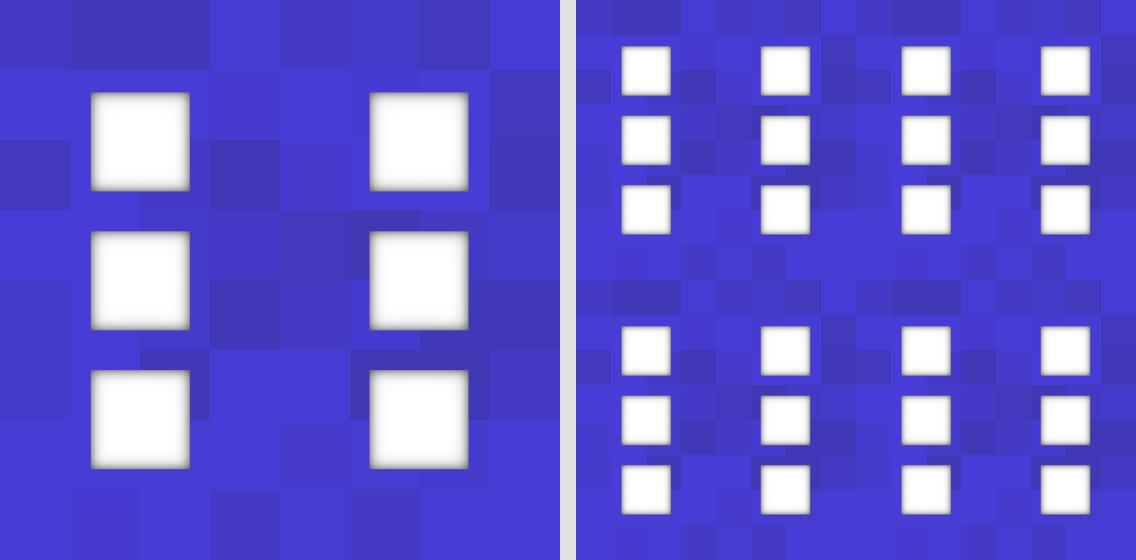
Left: one tile. Right: repeated 2 by 2.
This pattern is drawn by a three.js fragment shader. Its source:

```glsl
// Two columns of three white square windows, each with a soft inner shadow,
// set in an 8 by 8 patchwork of blue tiles. Tile tones come from a wrapped
// sine hash; the shadow is a square opening blurred by a soft step.

varying vec2 vUv;

float hash(vec2 p) {
  return fract(sin(dot(p, vec2(127.1, 311.7))) * 43758.5453);
}

// Shade of one tile, 0 bright to 1 dark, with the grid wrapping at 8
float tileShade(vec2 cell) {
  float h = hash(mod(cell, 8.0) + 3.0);
  return h * h;
}

// Patchwork with tile borders smoothed over one pixel
float patchwork(vec2 uv) {
  vec2 p = uv * 8.0 - 0.5;
  vec2 cell = floor(p);
  vec2 blend = clamp((fract(p) - 0.5) / fwidth(uv * 8.0) + 0.5, 0.0, 1.0);
  float low = mix(tileShade(cell), tileShade(cell + vec2(1.0, 0.0)), blend.x);
  float high = mix(tileShade(cell + vec2(0.0, 1.0)), tileShade(cell + 1.0), blend.x);
  return mix(low, high, blend.y);
}

void main() {
  // Blue wall
  vec3 color = mix(vec3(0.282, 0.237, 0.845), vec3(0.250, 0.218, 0.695), patchwork(vUv));

  // Nearest window, as depth inside its four sides
  vec2 first = vec2(0.2506, 0.2506);
  vec2 spacing = vec2(0.4976, 0.248);
  vec2 id = clamp(floor((vUv - first) / spacing + 0.5), vec2(0.0), vec2(1.0, 2.0));
  vec2 offset = abs(vUv - first - id * spacing);
  vec2 depth = 0.0884 - offset;

  // Inner shadow, strongest in the corners
  vec2 open = 1.0 / (1.0 + exp(-depth * 155.0));
  float pane = 1.0 - 0.8 * (1.0 - open.x * open.y);

  // Pane with smoothed edges
  vec2 inside = clamp(depth / fwidth(vUv) + 0.5, 0.0, 1.0);
  color = mix(color, vec3(pane), inside.x * inside.y);

  gl_FragColor = vec4(color, 1.0);
}
```
